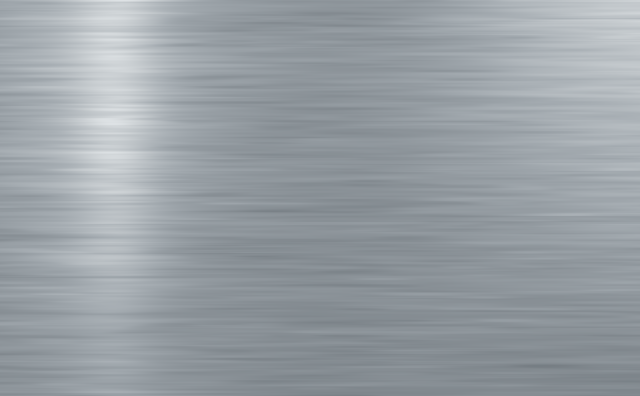
A WebGL 2 fragment shader for this texture:

```glsl
#version 300 es
precision highp float;

uniform vec2 u_resolution;
out vec4 fragColor;

float hash(ivec2 cell) {
    uvec2 q = uvec2(cell + 4096) * uvec2(1597u, 3812u);
    uint n = (q.x ^ (q.y * 747797u)) * 277803u + 40503u;
    n = ((n >> 15) ^ n) * 739391u;
    n = ((n >> 13) ^ n) * 668265u;
    return float((n >> 8) & 65535u) / 65535.0;
}

// One row of smooth values, shifted so that streak ends do not line up
float rowNoise(float x, int row) {
    x += 17.0 * hash(ivec2(913, row));
    int cell = int(floor(x));
    return mix(hash(ivec2(cell, row)), hash(ivec2(cell + 1, row)),
               smoothstep(0.0, 1.0, fract(x)));
}

// Long horizontal streaks, centred on zero
float streaks(vec2 p, int seed) {
    int row = int(floor(p.y)) + seed;
    return mix(rowNoise(p.x, row), rowNoise(p.x, row + 1),
               smoothstep(0.0, 1.0, fract(p.y))) - 0.5;
}

// Keeps the extremes only, leaving sparse light and dark lines
float sparse(float n) {
    return sign(n) * smoothstep(0.2, 0.5, abs(n));
}

float bell(float x, float center, float width) {
    float d = (x - center) / width;
    return exp(-d * d);
}

void main() {
    vec2 uv = gl_FragCoord.xy / u_resolution;

    // Broad reflections: a soft band on the left, a glow at upper right
    float fade = smoothstep(0.0, 0.75, uv.y);
    float band = bell(uv.x, 0.18, 0.065) * mix(0.035, 0.125, fade);
    float halo = bell(uv.x, 0.15, 0.18) * mix(0.05, 0.125, fade);
    float corner = smoothstep(0.5, 1.05, uv.x) * 0.225 * pow(uv.y, 1.2);
    float light = 0.543 + 0.045 * uv.y + band + halo + corner;

    // Brushed grain, from faint bands to hairlines
    float grain = 0.012 * streaks(uv * vec2(2.0, 30.0), 0)
                + 0.034 * streaks(uv * vec2(3.5, 80.0), 300)
                + 0.046 * streaks(uv * vec2(6.0, 140.0), 700)
                + 0.034 * streaks(uv * vec2(12.0, 190.0), 1300)
                + 0.034 * sparse(streaks(uv * vec2(7.0, 105.0), 1900))
                + 0.030 * sparse(streaks(uv * vec2(4.0, 150.0), 2500));
    light += grain * (0.82 + 2.2 * (band + halo + 0.6 * corner));

    // Cool tint that weakens toward the highlights
    vec3 tint = mix(vec3(-0.029, 0.0, 0.023), vec3(-0.018, 0.0, 0.011),
                    smoothstep(0.62, 0.88, light));
    fragColor = vec4(clamp(light + tint, 0.0, 1.0), 1.0);
}
```
